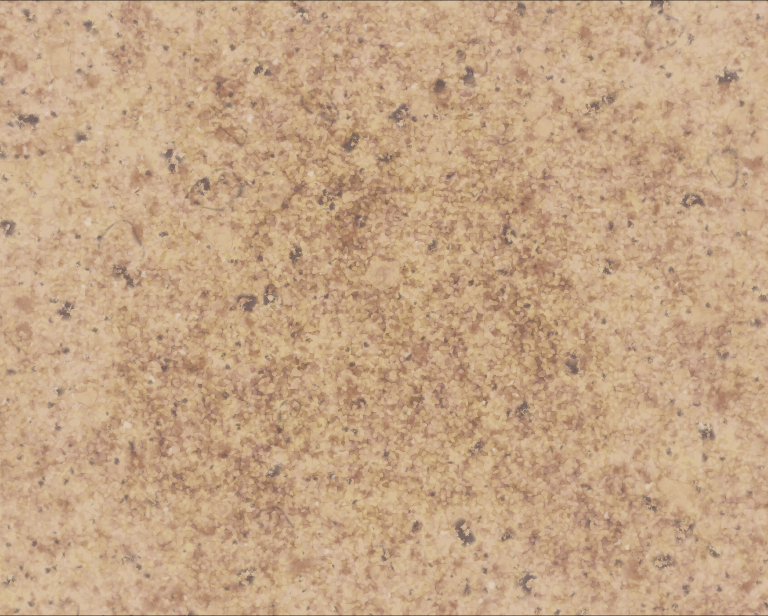
This texture is drawn by a Shadertoy shader. Its source:

```glsl
// Close view of sandy stone: two sizes of packed grains tinted along a sand ramp,
// with mottled dark clumps, rusty crumbs, pale pebbles and worn rings.
// Grain contrast and sharpness fall off from the centre, as under a close-up lens.

const vec3 SHADOW = vec3(0.55, 0.42, 0.36);
const vec3 BROWN  = vec3(0.695, 0.54, 0.425);
const vec3 SAND   = vec3(0.787, 0.66, 0.51);
const vec3 PALE   = vec3(0.828, 0.722, 0.58);
const vec3 SPECK  = vec3(0.39, 0.32, 0.325);
const vec3 RUST   = vec3(0.60, 0.40, 0.32);
const vec3 PEBBLE = vec3(0.835, 0.72, 0.58);
const vec3 FLECK  = vec3(0.89, 0.84, 0.79);
const vec3 HUE    = vec3(0.0, -0.008, 0.055);  // from yellow towards grey
const vec3 HAZE   = vec3(0.008, 0.010, 0.034); // added towards the rim
const float COARSE_GRAINS = 80.0;              // grains per canvas height
const float FINE_GRAINS = 170.0;
const float FRAME_LINE = 0.0025;
const mat2 TURN = mat2(0.8, 0.6, -0.6, 0.8);

float hash(vec2 p) {
    return fract(sin(dot(p, vec2(127.1, 311.7))) * 43758.5453);
}

vec2 hash2(vec2 p) {
    return vec2(hash(p), hash(p + 57.3));
}

float noise(vec2 p) {
    vec2 i = floor(p), f = fract(p);
    f = f * f * (3.0 - 2.0 * f);
    return mix(mix(hash(i), hash(i + vec2(1, 0)), f.x),
               mix(hash(i + vec2(0, 1)), hash(i + vec2(1, 1)), f.x), f.y);
}

float fbm(vec2 p) {
    float sum = 0.0, amp = 0.5;
    for (int i = 0; i < 4; i++) {
        p = TURN * p * 2.03 + 17.7;
        sum += amp * noise(p);
        amp *= 0.55;
    }
    return sum / 1.01;
}

// Soft Voronoi grains: x = tone, y = hue, z = gap between grains
vec3 grains(vec2 p, float sharpness) {
    vec2 cell = floor(p), total = vec2(0);
    float weights = 0.0, nearest = 4.0;
    for (int y = -1; y <= 1; y++)
    for (int x = -1; x <= 1; x++) {
        vec2 id = cell + vec2(x, y);
        vec2 d = id + hash2(id) - p;
        float dist = dot(d, d);
        float w = exp(-sharpness * dist);
        total += w * hash2(id + 91.7);
        weights += w;
        nearest = min(nearest, dist);
    }
    return vec3(total / weights - 0.5, smoothstep(0.45, 0.9, sqrt(nearest)));
}

// Distance to the edge of scattered lumps; radius range is in cell units
float lumps(vec2 p, float density, float chance, vec2 radius, float seed) {
    vec2 q = TURN * p * density + seed;
    q += 0.25 * (vec2(noise(q * 4.0), noise(q * 4.0 + 31.0)) - 0.5);
    vec2 cell = floor(q);
    float best = 1.0;
    for (int y = -1; y <= 1; y++)
    for (int x = -1; x <= 1; x++) {
        vec2 id = cell + vec2(x, y);
        if (hash(id + 11.3) > chance) continue;
        vec2 d = id + hash2(id + 5.1) - q;
        float angle = 6.2832 * hash(id + 23.9);
        vec2 axis = vec2(cos(angle), sin(angle));
        d = vec2(dot(d, axis), 1.3 * dot(d, vec2(-axis.y, axis.x)));
        best = min(best, length(d) - mix(radius.x, radius.y, hash(id + 3.7)));
    }
    return best / density;
}

float fill(float dist, float soft) {
    return 1.0 - smoothstep(-soft, soft, dist);
}

void mainImage(out vec4 fragColor, in vec2 fragCoord) {
    vec2 p = fragCoord / iResolution.y;
    vec2 centre = 0.5 * iResolution.xy / iResolution.y;
    float focus = 1.0 - smoothstep(0.1, 0.75, length(p - centre));
    float soft = mix(0.004, 0.002, focus);

    // Packed grains, clumps and broad patches
    vec2 warp = 0.005 * vec2(noise(p * 110.0), noise(p * 110.0 + 9.0));
    vec3 coarse = grains(TURN * (p + warp) * COARSE_GRAINS, mix(4.0, 9.0, focus));
    vec3 fine = grains((p - warp) * FINE_GRAINS + 40.0, mix(6.0, 12.0, focus));
    float clump = fbm(p * 20.0 + 5.0) - 0.5;
    float tone = 1.1 * coarse.x + 1.75 * fine.x - 0.3 * coarse.z - 0.7 * fine.z;
    tone = tone * mix(0.8, 1.15, focus) + 2.5 * clump + 1.7 * (fbm(p * 3.0) - 0.5);
    tone += 0.56 - 0.65 * focus;
    vec3 color = mix(SAND, PALE, clamp(tone, 0.0, 1.25));
    color = mix(color, BROWN, clamp(-tone, 0.0, 1.0));
    color = mix(color, SHADOW, clamp(-tone - 1.0, 0.0, 1.0));
    float hue = 0.7 * coarse.y + 0.7 * fine.y + 0.9 * (fbm(p * 8.0 + 60.0) - 0.5);
    color += HUE * hue + HAZE * (1.0 - focus);

    // Pale pebbles, rusty stains and worn rings
    float mottle = smoothstep(0.3, 0.6, fbm(p * 42.0));
    float pebble = lumps(p, 10.0, 0.28, vec2(0.10, 0.30), 3.0);
    color = mix(color, PEBBLE, 0.6 * fill(pebble, soft));
    color = mix(color, BROWN, 0.5 * mottle * fill(abs(pebble) - 0.001, soft));
    float stain = lumps(p, 17.0, 0.28, vec2(0.10, 0.34), 20.0);
    color = mix(color, RUST, 0.55 * mottle * fill(stain, 4.0 * soft));
    float ring = abs(lumps(p, 6.0, 0.24, vec2(0.12, 0.26), 47.0)) - 0.002;
    color = mix(color, SPECK, 0.55 * mottle * fill(ring, 1.6 * soft));

    // Dark crumbling clumps, rusty and dark crumbs, bright flecks
    float crumble = smoothstep(0.36, 0.6, fbm(p * 60.0 + 33.0));
    float speck = lumps(p, 17.0, 0.28, vec2(0.08, 0.32), 71.0);
    float dust = lumps(p, 52.0, 0.27, vec2(0.08, 0.30), 113.0);
    float crumb = lumps(p, 44.0, 0.24, vec2(0.08, 0.30), 191.0);
    color = mix(color, RUST, 0.5 * fill(crumb, 1.5 * soft));
    color = mix(color, SPECK, 0.75 * crumble * fill(speck, 2.5 * soft));
    color = mix(color, SPECK, 0.65 * crumble * fill(dust, 1.2 * soft));
    float fleck = lumps(p, 34.0, 0.09, vec2(0.06, 0.18), 150.0);
    color = mix(color, FLECK, 0.65 * fill(fleck, soft));

    // Thin dark lines along the top and bottom
    float rim = min(p.y, 1.0 - p.y);
    color *= mix(0.5, 1.0, smoothstep(0.0, FRAME_LINE, rim));
    fragColor = vec4(clamp(color, 0.0, 1.0), 1.0);
}
```
